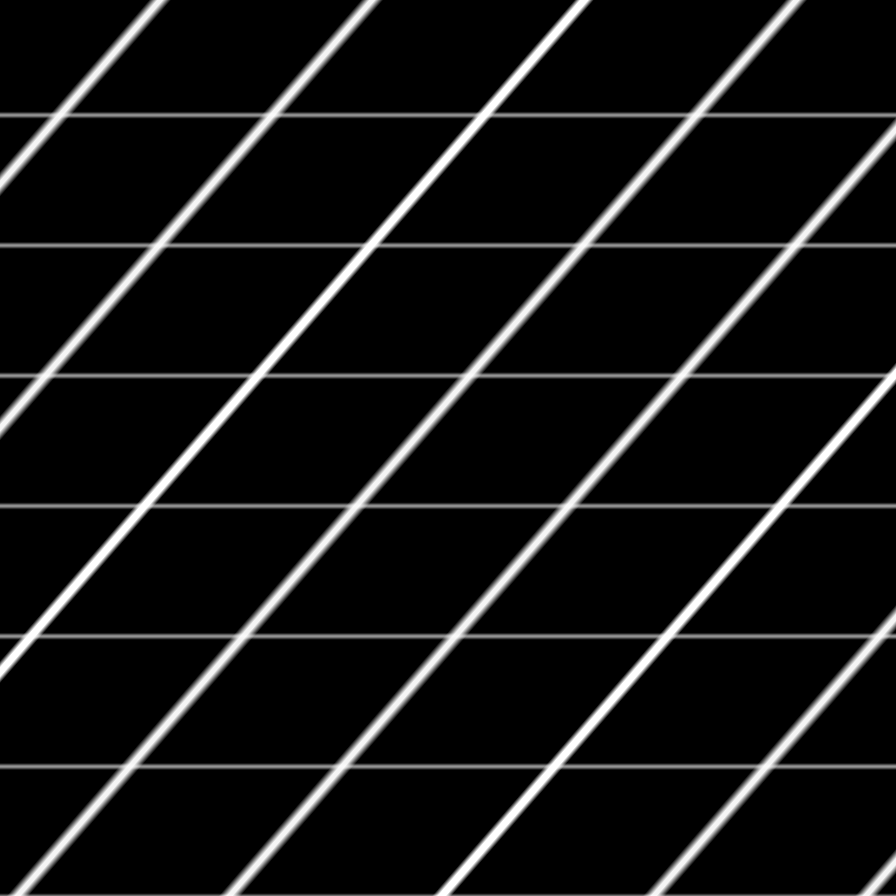
Write a WebGL 1 fragment shader that draws this pattern.

```glsl
precision highp float;
// Steep white diagonal stripes over thin grey horizontal rules on black.

uniform vec2 u_resolution;

const float RULE_SPACING = 0.1454;
const float RULE_OFFSET = -0.0009;
const float RULE_REACH = 0.0045;
const float RULE_GREY = 0.58;

const float STRIPE_ANGLE = 0.8552;    // 49 degrees above horizontal
const float STRIPE_SPACING = 0.2367;  // measured along the x axis
const float STRIPE_OFFSET = 0.0195;
const float STRIPE_WIDTH = 0.0115;
const float CRISP_EDGE = 0.0050;
const float SOFT_EDGE = 0.0072;

// Distance to the nearest multiple of the spacing.
float repeatDistance(float position, float spacing) {
  return abs(fract(position / spacing + 0.5) - 0.5) * spacing;
}

// Band of the given width with an edge ramp centred on its border.
float softBand(float dist, float width, float edge) {
  return clamp(0.5 + (0.5 * width - dist) / edge, 0.0, 1.0);
}

// Thin rules that fade from their centre.
float rules(float y) {
  float dist = repeatDistance(y - RULE_OFFSET, RULE_SPACING);
  return RULE_GREY * (1.0 - smoothstep(0.0, RULE_REACH, dist));
}

// Slanted stripes; every third one has a crisper edge.
float stripes(vec2 p, float angle) {
  float x = p.x - p.y * cos(angle) / sin(angle) - STRIPE_OFFSET;
  float index = floor(x / STRIPE_SPACING + 0.5);
  float crisp = 1.0 - step(0.5, mod(index + 1.0, 3.0));
  float dist = repeatDistance(x, STRIPE_SPACING) * sin(angle);
  float edge = mix(SOFT_EDGE, CRISP_EDGE, crisp);
  return mix(0.96, 1.0, crisp) * softBand(dist, STRIPE_WIDTH, edge);
}

void main() {
  vec2 p = gl_FragCoord.xy / u_resolution;
  float stripe = stripes(p, STRIPE_ANGLE);
  float shade = mix(rules(p.y), 1.0, stripe);
  gl_FragColor = vec4(vec3(shade), 1.0);
}
```
